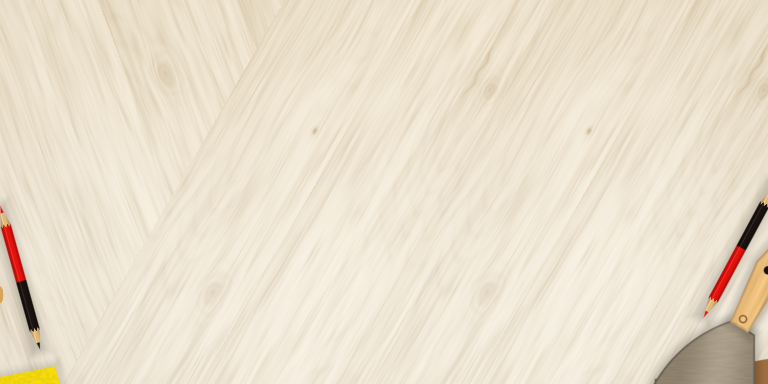
Give the GLSL for this texture, as a WebGL 2 fragment shader.

```glsl
#version 300 es
precision highp float;
// Pale wooden planks with two-colour pencils, a putty knife and a yellow block at the rim.
// Grain is stretched value noise bent around knots; the slanted planks repeat sideways.
// Tools are signed distances blended over the wood with soft shadows.
uniform vec2 u_resolution;
out vec4 fragColor;

float hash(vec2 p) {
    vec3 h = fract(p.xyx * 0.1031);
    h += dot(h, h.yzx + 33.33);
    return fract((h.x + h.y) * h.z);
}

float noise(vec2 p) {
    vec2 i = floor(p), f = fract(p);
    f = f * f * (3.0 - 2.0 * f);
    return mix(mix(hash(i), hash(i + vec2(1, 0)), f.x),
               mix(hash(i + vec2(0, 1)), hash(i + vec2(1, 1)), f.x), f.y);
}

float cover(float d) {
    float aa = 0.9 / u_resolution.y;
    return 1.0 - smoothstep(-aa, aa, d);
}

// Signed distance to a line, positive on the left of a -> b
float side(vec2 p, vec2 a, vec2 b) {
    vec2 e = normalize(b - a);
    return dot(p - a, vec2(-e.y, e.x));
}

void shadow(inout vec3 c, float d, float strength) {
    c *= 1.0 - strength * (1.0 - smoothstep(-0.01, 0.03, d));
}

vec3 wood(vec2 p) {
    float slant = p.x - 0.577 * p.y - 0.165;
    bool leftSide = slant < 0.0;
    vec2 along = leftSide ? vec2(-0.355, 0.935) : vec2(0.5, 0.866);
    vec2 across = vec2(along.y, -along.x);

    // Plank layout: position inside a plank, its number, and the wrapped point
    float width = leftSide ? 0.365 : 0.357;
    float lane = leftSide ? p.x + 0.38 * p.y - 0.27 : mod(slant, 0.714);
    vec2 w = p;
    if (!leftSide) w.x -= 0.714 * floor(slant / 0.714);
    float plank = floor(lane / width);
    float inside = lane - plank * width;
    float seam = min(inside, width - inside);

    // Knots push the grain aside and stain it
    vec3 knots[4] = vec3[4](vec3(0.43, 0.81, 0.045), vec3(0.555, 0.24, 0.045),
                            vec3(0.82, 0.659, 0.012), vec3(1.276, 0.766, 0.03));
    vec2 q = vec2(dot(w, across), dot(w, along));
    float stain = 0.0, bend = 0.0, rings = 0.0;
    for (int i = 0; i < 4; i++) {
        vec2 d = w - knots[i].xy;
        d = vec2(dot(d, across), dot(d, along) * 0.6) / knots[i].z;
        float r = length(d), fall = exp(-r * r);
        bend -= 0.5 * knots[i].z * d.x / (r + 0.3) * fall;
        stain += exp(-5.0 * r * r) * (i == 2 ? 2.4 : 0.8);
        rings += fall * (0.5 + 0.5 * cos(13.0 * r + 4.0 * noise(d * 2.0)));
    }
    q.x += bend + 0.012 * noise(q * vec2(9, 4));
    q += plank * 7.3 + (leftSide ? 31.0 : 5.0);

    // Fibres, streaks and arched growth contours
    float fibre = noise(q * vec2(230, 13)) * noise(q * vec2(95, 7) + 8.0);
    float streak = noise(q * vec2(48, 3));
    float broad = noise(q * vec2(11, 1.7));
    float arch = pow(0.5 + 0.5 * cos(55.0 * broad + 3.0 * streak), 4.0);
    float dark = 0.085 * fibre + 0.025 * streak + 0.02 * broad + 0.022 * arch * streak;
    dark += 0.028 * rings + 0.065 * stain;
    dark += 0.02 * exp(-22.0 * inside) + 0.028 * exp(-seam * 380.0);
    dark += 0.012 * hash(vec2(plank + 3.0, leftSide ? 2.0 : 9.0));

    // Wavering crack on the second slanted plank
    vec2 k = w - vec2(1.245, 0.81);
    float crack = dot(k, across) + 0.014 * (noise(vec2(k.y * 35.0, 4)) - 0.5);
    dark += 0.11 * exp(-abs(crack) * 260.0) * (1.0 - smoothstep(0.03, 0.1, abs(dot(k, along))));

    // Warm at the top, cooler and brighter below, lit in the middle
    vec3 base = mix(vec3(0.985, 0.965, 0.92), vec3(0.975, 0.945, 0.88), smoothstep(0.1, 1.0, p.y));
    float vignette = smoothstep(0.45, 1.25, length((p - vec2(1.05, 0.42)) * vec2(0.9, 1)));
    base -= vec3(0.03, 0.034, 0.04) * vignette;
    return base - dark * vec3(0.78, 1.0, 1.3);
}

void pencil(inout vec3 c, vec2 p, vec2 tip, vec2 dir, float split, vec3 lower, vec3 upper) {
    vec2 q = p - tip;
    float t = dot(q, dir), s = dot(q, vec2(dir.y, -dir.x));
    float end = min(t, 0.385 - t);
    float d = abs(s) - min(0.0135, end * 0.25);
    shadow(c, max(abs(s + 0.004) - 0.013, -end), 0.16);
    vec3 paint = mix(upper, lower, cover(t - split));
    vec3 body = mix(paint, vec3(0.88, 0.72, 0.47), cover(end - 0.052 - 0.004 * cos(s * 700.0)));
    body = mix(body, paint, cover(end - 0.017));
    body *= 1.0 - 0.22 * smoothstep(0.003, 0.012, abs(s));
    body += 0.09 * (1.0 - smoothstep(0.0, 0.003, abs(s + 0.004)));
    c = mix(c, body, cover(d));
}

void puttyKnife(inout vec3 c, vec2 p) {
    // Wooden strip under the blade
    float strip = max(side(p, vec2(1.70, 0.012), vec2(1.79, 0.028)), 1.705 - p.x);
    c = mix(c, vec3(0.62, 0.43, 0.25), cover(strip));

    // Steel blade: a circular flank, a straight flank and a slanted neck
    vec2 hub = p - vec2(2.016, -0.177);
    float blade = max(length(hub) - 0.36, p.x - 1.966);
    blade = max(blade, side(p, vec2(1.896, 0.172), vec2(1.966, 0.128)));
    shadow(c, blade, 0.22);
    float sheen = exp(-60.0 * pow(p.x - 1.88 - 0.2 * (p.y - 0.08), 2.0) * 4.0);
    vec3 steel = vec3(0.53, 0.48, 0.40) + 0.13 * sheen + 0.03 * noise(p * vec2(40, 300));
    steel *= 1.0 - 0.3 * smoothstep(-0.008, 0.0, blade);
    c = mix(c, steel, cover(blade));

    // Handle with rivet and hanging hole
    float handle = max(side(p, vec2(1.901, 0.161), vec2(1.971, 0.323)),
                       side(p, vec2(2.0, 0.219), vec2(1.948, 0.133)));
    handle = max(handle, side(p, vec2(1.948, 0.133), vec2(1.901, 0.161)));
    handle = max(handle, side(p, vec2(1.968, 0.318), vec2(2.0, 0.352)));
    shadow(c, handle, 0.2);
    vec2 g = vec2(dot(p, vec2(0.9, -0.43)), dot(p, vec2(0.43, 0.9)));
    vec3 beech = vec3(0.88, 0.70, 0.44) + 0.1 * noise(g * vec2(160, 12));
    beech *= 1.0 - 0.22 * smoothstep(-0.01, 0.0, handle);
    float rivet = length(p - vec2(1.935, 0.169));
    beech = mix(beech, vec3(0.55, 0.39, 0.2), cover(abs(rivet - 0.009) - 0.002));
    beech = mix(beech, vec3(0.12, 0.06, 0.04), cover(length(p - vec2(2.0, 0.296)) - 0.011));
    c = mix(c, beech, cover(handle));
}

void main() {
    vec2 p = gl_FragCoord.xy / u_resolution * vec2(2, 1);
    vec3 red = vec3(0.89, 0.07, 0.05), black = vec3(0.10, 0.07, 0.06);
    vec3 c = wood(p);

    pencil(c, p, vec2(0.104, 0.091), vec2(-0.267, 0.964), 0.183, black, red);
    pencil(c, p, vec2(1.833, 0.174), vec2(0.474, 0.880), 0.205, red, black);
    puttyKnife(c, p);

    // Yellow block and the tan knob on the left rim
    float block = max(side(p, vec2(0, 0.018), vec2(0.143, 0.046)),
                      side(p, vec2(0.143, 0.046), vec2(0.156, 0)));
    shadow(c, block, 0.15);
    vec3 yellow = vec3(0.97, 0.88, 0.05) - 0.1 * noise(p * 160.0) * vec3(0.5, 0.8, 0);
    c = mix(c, yellow, cover(block));
    float knob = length((p - vec2(0, 0.232)) * vec2(2.5, 1)) - 0.022;
    c = mix(c, vec3(0.85, 0.64, 0.36), cover(knob));

    fragColor = vec4(clamp(c, 0.0, 1.0), 1.0);
}
```
